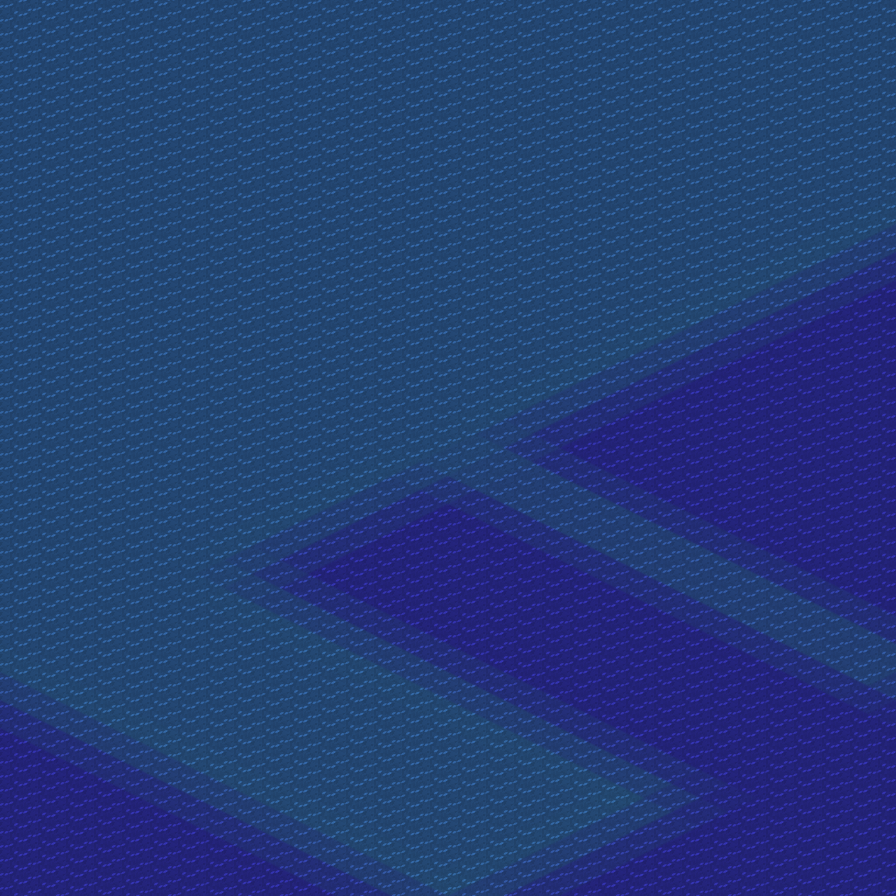
This background is drawn by a WebGL 1 fragment shader. Its source:

```glsl
precision highp float;

uniform vec2 u_resolution;

float hash(vec2 p) {
  return fract(sin(dot(p, vec2(12.99, 78.23))) * 4375.85);
}

// Stepped falloff outside a dark region, one step per grid unit
float steppedEdge(float d) {
  float soft = 0.06;
  float level = 1.0 - 0.3 * smoothstep(-soft, soft, d);
  level -= 0.45 * smoothstep(-soft, soft, d - 1.0);
  level -= 0.28 * smoothstep(-soft, soft, d - 2.0);
  return level + 0.03 * smoothstep(-soft, soft, d - 3.0);
}

float blend(float a, float b) {
  return 1.0 - (1.0 - a) * (1.0 - b);
}

// Dark regions on an isometric grid
float shadowMask(vec2 uv) {
  float down = 32.0 * (1.0 - uv.y);
  float p = down - 16.0 * uv.x;
  float q = down + 16.0 * uv.x;
  float rightWedge = steppedEdge(p - 6.0);
  float centerStrip = steppedEdge(10.0 - p) * steppedEdge(p - 15.0);
  float mask = steppedEdge(26.0 - q) * (rightWedge + centerStrip);
  mask = blend(mask, steppedEdge(26.0 - p));
  return blend(mask, steppedEdge(42.0 - q));
}

// Repeating slanted flecks, in a sheared 16 by 8 tile
float flecks(vec2 tile) {
  float light = 0.0;
  for (int i = 0; i < 6; i++) {
    float k = float(i);
    vec2 center = vec2(2.7 * k + 1.0, 4.0 + 3.6 * (hash(vec2(k, 3.0)) - 0.5));
    vec2 d = mod(tile - center + vec2(8.0, 4.0), vec2(16.0, 8.0)) - vec2(8.0, 4.0);
    float strength = mix(0.3, 1.0, hash(vec2(k, 7.0)));
    light += strength * (1.0 - smoothstep(0.4, 1.3, length(d / vec2(1.3, 0.7))));
  }
  return min(light, 1.2);
}

void main() {
  vec2 uv = gl_FragCoord.xy / u_resolution;
  vec3 teal = vec3(0.135, 0.268, 0.435);
  vec3 indigo = vec3(0.135, 0.136, 0.465);
  vec3 color = mix(teal, indigo, shadowMask(uv));

  // Woven surface
  vec2 weave = uv * 512.0;
  weave.y -= 0.375 * weave.x;
  vec2 tile = mod(weave, vec2(16.0, 8.0));
  float grain = hash(floor(tile)) - 0.5;
  color *= 1.0 + 0.14 * grain + 0.55 * flecks(tile);

  gl_FragColor = vec4(color, 1.0);
}
```
